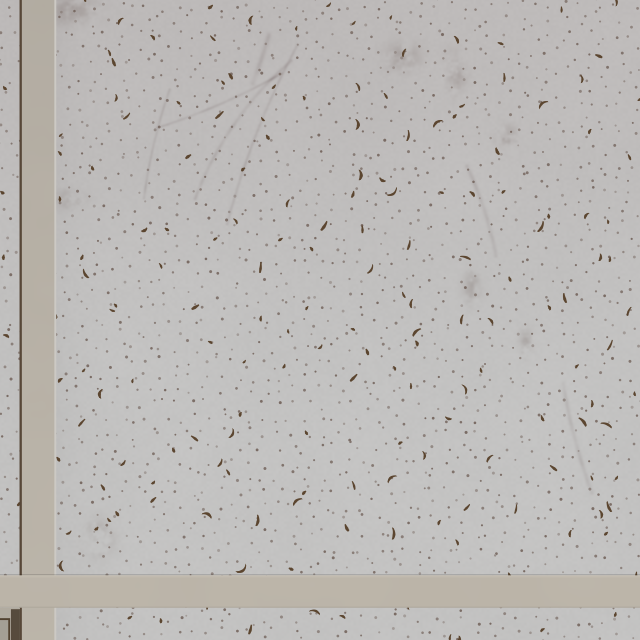
A WebGL 1 fragment shader for this texture:

```glsl
precision highp float;
// Speckled acoustic ceiling tile with fissures and scuffs, held by a beige metal grid.
uniform vec2 u_resolution;

float hash(vec2 p) {
  return fract(sin(dot(p, vec2(127.1, 311.7))) * 43758.5453);
}

float noise(vec2 p) {
  vec2 i = floor(p), f = fract(p);
  f = f * f * (3.0 - 2.0 * f);
  return mix(mix(hash(i), hash(i + vec2(1.0, 0.0)), f.x),
             mix(hash(i + vec2(0.0, 1.0)), hash(i + 1.0), f.x), f.y);
}

float fbm(vec2 p) {
  return 0.55 * noise(p) + 0.3 * noise(p * 2.1 + 7.0) + 0.15 * noise(p * 4.3 + 19.0);
}

// Soft-edged box mask from corner a to corner b
float box(vec2 p, vec2 a, vec2 b, float px) {
  vec2 d = max(a - p, p - b);
  return 1.0 - smoothstep(-0.5 * px, 0.5 * px, max(d.x, d.y));
}

// Small round pinholes, one per jittered cell
float pinholes(vec2 p, float px) {
  float ink = 0.0;
  vec2 cell = floor(p * 45.0);
  for (int j = -1; j <= 1; j++) {
    for (int i = -1; i <= 1; i++) {
      vec2 id = cell + vec2(float(i), float(j));
      vec2 jitter = vec2(hash(id), hash(id + 31.7));
      float d = length(p - (id + 0.05 + 0.9 * jitter) / 45.0);
      float r = mix(0.0013, 0.0023, hash(id + 73.1));
      float dot1 = 1.0 - smoothstep(r - 0.6 * px, r + 0.7 * px, d);
      ink = max(ink, dot1 * mix(0.4, 0.95, hash(id + 11.3)));
    }
  }
  return ink;
}

// Short bent fissures with tapered ends
float fissures(vec2 p, float px) {
  float ink = 0.0;
  vec2 cell = floor(p * 17.0);
  for (int j = -1; j <= 1; j++) {
    for (int i = -1; i <= 1; i++) {
      vec2 id = cell + vec2(float(i), float(j)) + 200.0;
      vec2 q = p - (id - 200.0 + vec2(hash(id), hash(id + 5.9))) / 17.0;
      float a = 0.5 + 2.4 * hash(id + 17.3);
      q = vec2(cos(a) * q.x + sin(a) * q.y, cos(a) * q.y - sin(a) * q.x);
      float size = hash(id + 41.7);
      float len = mix(0.0022, 0.0085, size * size);
      q.y += (hash(id + 3.3) - 0.5) * 130.0 * (q.x * q.x - len * len * 0.4);
      float t = clamp(q.x / len, -1.0, 1.0);
      float r = mix(0.0016, 0.0026, hash(id + 61.9)) * (1.0 - 0.4 * abs(t + 0.3));
      float d = length(q - vec2(t * len, 0.0)) - r;
      float line = 1.0 - smoothstep(-0.6 * px, 0.7 * px, d);
      ink = max(ink, line * step(hash(id + 97.0), 0.62));
    }
  }
  return ink;
}

// Faint bowed scratch from a to b
float scratch(vec2 p, vec2 a, vec2 b, float bow, float width) {
  vec2 ab = b - a;
  float t = clamp(dot(p - a, ab) / dot(ab, ab), 0.0, 1.0);
  vec2 c = a + ab * t + vec2(-ab.y, ab.x) * bow * t * (1.0 - t);
  float d = length(p - c) / width;
  return exp(-d * d) * (0.4 + 0.6 * noise(p * 65.0));
}

float smudge(vec2 p, vec2 c, vec2 size) {
  vec2 d = (p - c) / size;
  return exp(-dot(d, d)) * smoothstep(0.25, 0.75, fbm(p * 55.0));
}

void main() {
  vec2 p = gl_FragCoord.xy / u_resolution;
  float px = 1.0 / min(u_resolution.x, u_resolution.y);

  // Tile surface, slightly warmer and darker toward the top
  vec3 col = mix(vec3(0.765, 0.763, 0.760), vec3(0.742, 0.730, 0.727), smoothstep(0.35, 1.0, p.y));
  col += 0.018 * (fbm(p * 7.0) - 0.5) + 0.012 * (noise(p * 240.0) - 0.5);
  col -= 0.02 * exp(-abs(p.x - 0.085) * 30.0);

  // Scuffs and stains
  float scuff = scratch(p, vec2(0.455, 0.905), vec2(0.305, 0.690), -0.25, 0.0030);
  scuff += scratch(p, vec2(0.465, 0.930), vec2(0.355, 0.650), -0.12, 0.0026);
  scuff += scratch(p, vec2(0.440, 0.885), vec2(0.245, 0.800), 0.10, 0.0024);
  scuff += scratch(p, vec2(0.265, 0.860), vec2(0.225, 0.690), -0.10, 0.0024);
  scuff += scratch(p, vec2(0.420, 0.945), vec2(0.395, 0.870), 0.05, 0.0040);
  scuff += scratch(p, vec2(0.730, 0.740), vec2(0.775, 0.600), 0.12, 0.0035);
  scuff += scratch(p, vec2(0.880, 0.400), vec2(0.925, 0.230), -0.10, 0.0035);
  col -= vec3(0.060, 0.070, 0.070) * scuff;
  float stain = smudge(p, vec2(0.110, 0.985), vec2(0.040, 0.022));
  stain += smudge(p, vec2(0.107, 0.690), vec2(0.022, 0.014));
  stain += smudge(p, vec2(0.630, 0.910), vec2(0.026, 0.022));
  stain += smudge(p, vec2(0.710, 0.885), vec2(0.018, 0.030));
  stain += smudge(p, vec2(0.790, 0.785), vec2(0.020, 0.018));
  stain += smudge(p, vec2(0.738, 0.550), vec2(0.013, 0.024));
  stain += smudge(p, vec2(0.822, 0.465), vec2(0.010, 0.022));
  stain += smudge(p, vec2(0.155, 0.160), vec2(0.022, 0.026));
  col -= vec3(0.090, 0.105, 0.110) * stain;

  // Perforations
  col = mix(col, vec3(0.46, 0.40, 0.37), pinholes(p, px));
  col = mix(col, vec3(0.34, 0.25, 0.16), fissures(p, px) * 0.95);

  // Vertical rail with a dark gap on the left and a bright lip on the right
  vec3 metal = mix(vec3(0.735, 0.710, 0.665), vec3(0.70, 0.675, 0.635), p.y) + 0.01 * (fbm(p * 14.0) - 0.5);
  col = mix(col, vec3(0.80, 0.79, 0.77), box(p, vec2(0.084, -1.0), vec2(0.088, 2.0), px));
  col = mix(col, metal, box(p, vec2(0.033, -1.0), vec2(0.085, 2.0), px));
  col = mix(col, vec3(0.34, 0.28, 0.22), box(p, vec2(0.0305, -1.0), vec2(0.0340, 2.0), px));

  // Lower left corner: frame edge and shadow
  col = mix(col, metal * 0.95, box(p, vec2(-1.0), vec2(0.031, 0.050), px));
  col = mix(col, vec3(0.25, 0.20, 0.14), box(p, vec2(0.017, -1.0), vec2(0.031, 0.048), px) * 0.8);
  col = mix(col, vec3(0.32, 0.26, 0.19), box(p, vec2(-1.0), vec2(0.016, 0.034), px));
  col = mix(col, metal * 0.88, box(p, vec2(-1.0), vec2(0.013, 0.031), px));

  // Horizontal rail crossing in front
  float rail = box(p, vec2(-1.0, 0.0505), vec2(2.0, 0.1010), px);
  vec3 face = vec3(0.735, 0.708, 0.662) + 0.012 * (fbm(p * 11.0) - 0.5);
  face += 0.025 * smoothstep(0.096, 0.100, p.y) - 0.05 * (1.0 - smoothstep(0.0505, 0.0535, p.y));
  col *= 1.0 - 0.14 * box(p, vec2(-1.0, 0.1010), vec2(2.0, 0.1030), px);
  col = mix(col, face, rail);

  gl_FragColor = vec4(col, 1.0);
}
```
